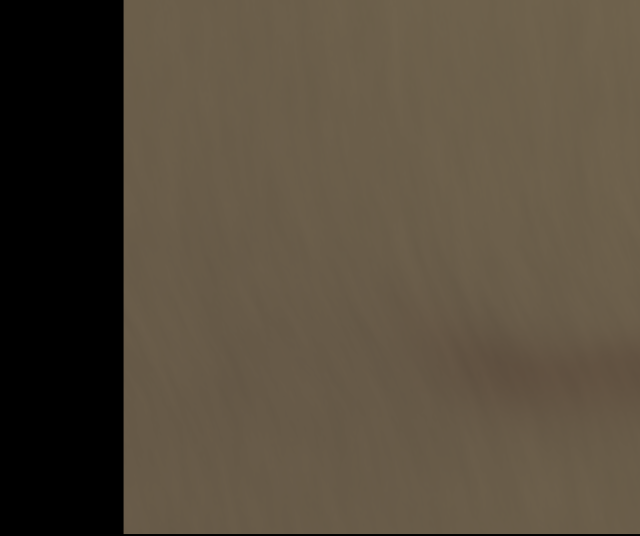
A Shadertoy shader for this texture:

```glsl
// Plain olive-brown cloth with faint slanting wrinkles and one soft reddish fold,
// beside a black band. Gradient noise is stretched along a bent thread direction
// and laid over a broad colour gradient. Units are canvas heights.

#define BAND_WIDTH 0.2305
#define BOTTOM_LINE 0.0035
#define LIGHT_CLOTH vec3(0.443, 0.393, 0.305)
#define SHADE_CLOTH vec3(0.392, 0.341, 0.275)
#define FOLD_TINT vec3(0.030, 0.040, 0.031)
#define WRINKLE_SCALE vec2(42.0, 9.0)
#define WRINKLE_DEPTH 0.020
#define CREASE_DEPTH 0.022
#define WEAVE_DEPTH 0.008

vec2 hashGradient(vec2 cell) {
    vec3 q = fract(vec3(cell.xyx) * vec3(0.1031, 0.1030, 0.0973));
    q += dot(q, q.yzx + 33.33);
    return 2.0 * fract((q.xx + q.yz) * q.zy) - 1.0;
}

float gradientNoise(vec2 p) {
    vec2 i = floor(p), f = fract(p);
    vec2 w = f * f * f * (f * (f * 6.0 - 15.0) + 10.0);
    vec2 e = vec2(0.0, 1.0);
    float a = dot(hashGradient(i), f);
    float b = dot(hashGradient(i + e.yx), f - e.yx);
    float c = dot(hashGradient(i + e.xy), f - e.xy);
    float d = dot(hashGradient(i + e.yy), f - e.yy);
    return mix(mix(a, b, w.x), mix(c, d, w.x), w.y);
}

// Straightens the wrinkles: steep at the top, leaning most in the lower middle.
vec2 threadSpace(vec2 p) {
    float bend = 0.05 * p.y + 0.09 * atan((p.y - 0.36) / 0.20);
    float wander = 0.010 * gradientNoise(p * 4.0);
    return vec2(p.x + bend + wander, p.y);
}

// Shadow below a soft ridge, with a tighter upper edge.
float foldShadow(vec2 p) {
    float ridge = 0.31 + 0.9 * pow(p.x - 1.08, 2.0) + 0.03 * gradientNoise(p * 5.0);
    float d = p.y - ridge;
    float spread = d > 0.0 ? 0.055 : 0.095;
    return exp(-d * d / (spread * spread)) * smoothstep(0.65, 0.98, p.x);
}

vec3 cloth(vec2 p) {
    // Broad light falling from the upper right
    float light = 0.36 + 0.34 * (p.x - 0.5) + 0.40 * (p.y - 0.4);
    float dip = (p.y - 0.33) / 0.17;
    light -= 0.20 * exp(-dip * dip) * smoothstep(0.25, 0.6, p.x);
    light += 0.10 * smoothstep(0.25, 0.0, p.y) + 0.12 * gradientNoise(p * 3.0 + 7.0);
    vec3 color = mix(SHADE_CLOTH, LIGHT_CLOTH, clamp(light, 0.0, 1.0));
    color -= FOLD_TINT * foldShadow(p);

    // Wrinkles, wider creases and fine weave
    vec2 t = threadSpace(p);
    float region = 0.65 + 0.35 * exp(-pow((p.y - 0.42) / 0.25, 2.0));
    float wrinkles = gradientNoise(t * WRINKLE_SCALE);
    wrinkles += 0.5 * gradientNoise(t * WRINKLE_SCALE * 1.9 + 31.0);
    float creases = gradientNoise(t * vec2(16.0, 4.0) + 12.0);
    float weave = gradientNoise(t * vec2(150.0, 75.0) + 5.0);
    float relief = region * (WRINKLE_DEPTH * wrinkles + CREASE_DEPTH * creases);
    return color * (1.0 + 1.6 * relief + WEAVE_DEPTH * weave);
}

void mainImage(out vec4 fragColor, in vec2 fragCoord) {
    vec2 p = fragCoord / iResolution.y;
    float pixel = 1.0 / iResolution.y;

    // Black band on the left and hairline along the bottom
    float inside = smoothstep(-0.5 * pixel, 0.5 * pixel, p.x - BAND_WIDTH);
    inside *= smoothstep(-0.5 * pixel, 0.5 * pixel, p.y - BOTTOM_LINE);
    fragColor = vec4(cloth(p) * inside, 1.0);
}
```
